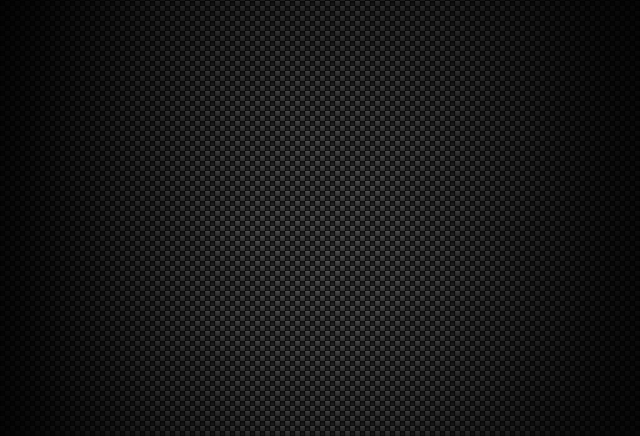
A Shadertoy shader for this pattern:

```glsl
// A dark carbon-style basket weave: raised grey blocks alternate with sunken
// charcoal ones on a fine checker grid. Each block is a rounded box set off by
// dark seams, and a soft elliptical light fades the cloth at the sides.

const float CELLS_ACROSS = 128.0;            // two cells make one repeat
const vec2  RAISED_HALF = vec2(0.45, 0.47);  // half size of a raised block
const vec2  SUNKEN_HALF = vec2(0.38, 0.45);
const float CORNER = 0.08;
const float RAISED_LOW = 0.205;              // grey at the foot of a raised block
const float RAISED_HIGH = 0.275;             // grey at its top
const float SUNKEN_LOW = 0.100;
const float SUNKEN_HIGH = 0.075;             // shadow at the top of a sunken block
const float SEAM = 0.030;
const float RIM_GAIN = 0.065;                // bright upper edge of raised blocks
const float RIM_HEIGHT = 0.86;
const float RIM_WIDTH = 0.15;
const float STRIPE_GAIN = 0.055;             // dim thread across sunken blocks
const float STRIPE_HEIGHT = 0.40;
const float STRIPE_WIDTH = 0.25;
const float WEAR = 0.07;                     // uneven tone over the cloth
const vec2  LIGHT_CENTRE = vec2(0.51, 0.45);
const vec2  LIGHT_RADIUS = vec2(0.38, 0.73);
const float LIGHT_POWER = 2.3;

vec2 hashGradient(vec2 p) {
    vec3 q = fract(vec3(p.xyx) * vec3(0.1031, 0.1030, 0.0973));
    q += dot(q, q.yzx + 33.33);
    return fract((q.xx + q.yz) * q.zy) * 2.0 - 1.0;
}

float gradientNoise(vec2 p) {
    vec2 i = floor(p);
    vec2 f = fract(p);
    vec2 u = f * f * f * (f * (f * 6.0 - 15.0) + 10.0);
    vec2 e = vec2(1.0, 0.0);
    float a = dot(hashGradient(i), f);
    float b = dot(hashGradient(i + e.xy), f - e.xy);
    float c = dot(hashGradient(i + e.yx), f - e.yx);
    float d = dot(hashGradient(i + e.xx), f - e.xx);
    return mix(mix(a, b, u.x), mix(c, d, u.x), u.y);
}

float roundedBox(vec2 p, vec2 halfSize, float radius) {
    vec2 q = abs(p) - halfSize + radius;
    return length(max(q, 0.0)) + min(max(q.x, q.y), 0.0) - radius;
}

float band(float height, float centre, float width, float pixel) {
    return 1.0 - smoothstep(0.0, width + 0.5 * pixel, abs(height - centre));
}

float weave(vec2 p, float pixel) {
    vec2 cell = floor(p);
    vec2 local = fract(p) - 0.5;
    float raised = mod(cell.x + cell.y, 2.0);

    // Block outline
    vec2 halfSize = mix(SUNKEN_HALF, RAISED_HALF, raised);
    float dist = roundedBox(local, halfSize, CORNER);
    float cover = 1.0 - smoothstep(-0.5 * pixel, 0.5 * pixel, dist);

    // Raised blocks catch light from above; sunken ones lie in their shadow
    float height = local.y + 0.5;
    float raisedTone = mix(RAISED_LOW, RAISED_HIGH, height)
        + RIM_GAIN * band(height, RIM_HEIGHT, RIM_WIDTH, pixel);
    float sunkenTone = mix(SUNKEN_LOW, SUNKEN_HIGH, height)
        + STRIPE_GAIN * band(height, STRIPE_HEIGHT, STRIPE_WIDTH, pixel);
    return mix(SEAM, mix(sunkenTone, raisedTone, raised), cover);
}

float sideFade(vec2 uv) {
    vec2 offset = abs(uv - LIGHT_CENTRE) / LIGHT_RADIUS;
    return exp(-pow(offset.x, LIGHT_POWER) - pow(offset.y, LIGHT_POWER));
}

void mainImage(out vec4 fragColor, in vec2 fragCoord) {
    float pixel = CELLS_ACROSS / iResolution.x;
    vec2 p = fragCoord * pixel;
    vec2 uv = fragCoord / iResolution.xy;

    // Slow mottling plus a little difference from block to block
    float mottle = gradientNoise(p * 0.11) + gradientNoise(floor(p) * 0.73 + 7.3);
    float tone = weave(p, pixel) * (1.0 + WEAR * mottle);

    fragColor = vec4(vec3(tone * sideFade(uv)), 1.0);
}
```
